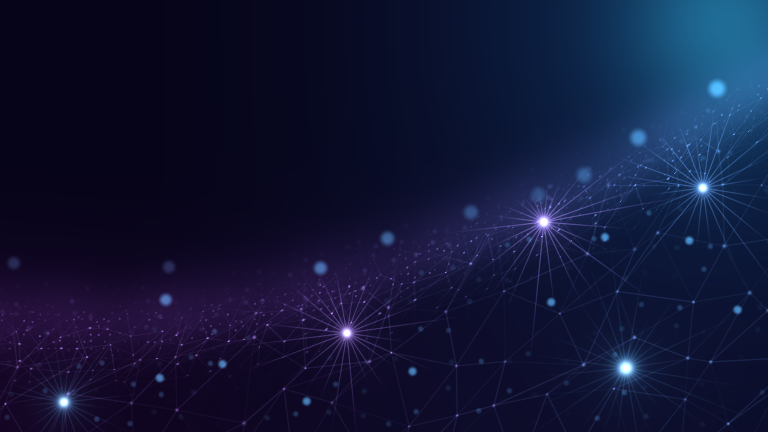
Reproduce this background procedurally as a WebGL 1 fragment shader.

```glsl
precision highp float;
uniform vec2 u_resolution;

const vec3 CYAN = vec3(0.32, 0.66, 0.82);
const vec3 VIOLET = vec3(0.64, 0.48, 0.82);
const vec3 BLUE = vec3(0.40, 0.60, 0.84);

float hash(vec2 p) {
  return fract(sin(dot(p, vec2(127.1, 311.7))) * 43758.5);
}

vec2 hash2(vec2 p) {
  return vec2(hash(p), hash(p + 37.3));
}

float gradientDot(vec2 cell, vec2 f, vec2 corner) {
  return dot(hash2(cell + corner) * 2.0 - 1.0, f - corner);
}

float gradientNoise(vec2 p) {
  vec2 i = floor(p), f = fract(p);
  vec2 u = f * f * (3.0 - 2.0 * f);
  float low = mix(gradientDot(i, f, vec2(0.0)), gradientDot(i, f, vec2(1.0, 0.0)), u.x);
  float high = mix(gradientDot(i, f, vec2(0.0, 1.0)), gradientDot(i, f, vec2(1.0)), u.x);
  return mix(low, high, u.y);
}

// Height of the wave crest
float ridge(float x) {
  return 0.25 + 0.54 * pow(max(x - 0.3, 0.0) / 1.478, 1.6);
}

float bell(float d, float width) {
  return exp(-d * d / (width * width));
}

float disc(vec2 p, vec2 center, float radius) {
  return 1.0 - smoothstep(radius * 0.25, radius, length(p - center));
}

float segment(vec2 p, vec2 a, vec2 b) {
  vec2 pa = p - a, ba = b - a;
  return length(pa - ba * clamp(dot(pa, ba) / dot(ba, ba), 0.0, 1.0));
}

vec2 node(vec2 cell) {
  return cell + 0.1 + 0.8 * hash2(cell);
}

float link(vec2 p, vec2 a, vec2 b, float width) {
  float strength = 0.2 + 0.8 * hash(floor(a) + floor(b) * 1.7);
  return strength * (1.0 - smoothstep(0.0, width, segment(p, a, b)));
}

// Jittered mesh: x holds links, y holds nodes
vec2 mesh(vec2 p, float scale, float width, float dotSize) {
  vec2 q = p * scale, base = floor(q), sum = vec2(0.0);
  float w = width * scale;
  for (int j = -1; j <= 1; j++) {
    for (int i = -1; i <= 1; i++) {
      vec2 cell = base + vec2(float(i), float(j));
      vec2 a = node(cell);
      sum.x += link(q, a, node(cell + vec2(1.0, 0.0)), w);
      sum.x += link(q, a, node(cell + vec2(0.0, 1.0)), w);
      sum.x += link(q, a, node(cell + vec2(1.0)), w);
      float size = dotSize * scale * (0.5 + 0.7 * hash(cell + 9.0));
      sum.y += disc(q, a, size) * (0.3 + 0.7 * hash(cell + 4.0));
    }
  }
  return sum;
}

float scatter(vec2 p, float scale, float radius) {
  vec2 q = p * scale, cell = floor(q);
  float level = hash(cell + 5.0);
  return level * level * level * disc(fract(q), 0.25 + 0.5 * hash2(cell), radius);
}

// Thin spokes of uneven length around a center
float rays(vec2 d, float count, float reach, float seed) {
  float turn = (atan(d.y, d.x) / 6.2832 + 0.5) * count;
  float id = floor(turn), r = length(d);
  float offset = abs(fract(turn) - 0.3 - 0.4 * hash(vec2(id, seed)));
  float span = reach * (0.4 + 0.6 * hash(vec2(id, seed + 3.0)));
  float line = 1.0 - smoothstep(0.0, 0.0028, offset * r * 6.2832 / count);
  return line * smoothstep(0.0, 0.03, r) * (1.0 - smoothstep(span * 0.1, span, r));
}

vec3 star(vec2 p, vec2 center, float size, vec3 tint, float reach, float power) {
  vec2 d = p - center;
  float r = length(d);
  vec3 light = vec3(0.85, 0.92, 0.95) * bell(r, size * 0.8);
  light += tint * (0.55 * bell(r, size * 1.5) + 0.17 * exp(-r / (size * 2.8)));
  return light + tint * power * rays(d, 24.0, reach, center.x);
}

void main() {
  vec2 p = gl_FragCoord.xy / u_resolution.y;
  float h = p.y - ridge(p.x);
  float right = smoothstep(0.7, 1.7, p.x);
  float below = 1.0 - smoothstep(-0.06, 0.03, h);
  float rayFade = 1.0 - smoothstep(-0.04, 0.06, h);
  vec3 tint = mix(VIOLET, BLUE, right);

  // Night gradient and corner light
  float corner = length(p - vec2(1.68, 0.95));
  vec3 color = mix(vec3(0.022, 0.015, 0.095), vec3(0.035, 0.045, 0.15), smoothstep(0.2, 1.3, p.x));
  color += vec3(0.015, 0.12, 0.17) * bell(corner, 0.55) + vec3(0.07, 0.26, 0.27) * bell(corner, 0.22);
  color += vec3(0.055, 0.005, 0.045) * exp(-p.x * 1.1) * (1.0 - smoothstep(0.1, 0.7, p.y));

  // Haze along the crest
  float haze = bell(h - 0.01, h > 0.01 ? 0.10 : 0.08) * (0.85 + 0.4 * gradientNoise(p * 6.0));
  color += mix(vec3(0.10, 0.055, 0.13), vec3(0.10, 0.13, 0.19), right) * haze;

  // Coarse and fine mesh
  vec2 sheared = vec2(p.x, h * 1.4);
  vec2 coarse = mesh(p, 8.0, 0.003, 0.007) * below;
  vec2 fine = mesh(sheared, 18.0, 0.003, 0.005) * bell(h + 0.06, 0.07);
  color += tint * (0.13 * coarse.x + 0.4 * coarse.y + 0.12 * fine.x + 0.55 * fine.y);

  // Crest dust and soft specks
  color += tint * 0.55 * scatter(vec2(p.x, h), 60.0, 0.22) * bell(h + 0.02, 0.045);
  color += tint * 0.16 * scatter(p + 0.013, 30.0, 0.25) * bell(h - 0.02, 0.06);
  color += CYAN * 0.28 * scatter(p, 15.0, 0.14) * below;

  // Blurred lights above the crest
  for (int i = 0; i < 7; i++) {
    float k = float(i);
    float x = 1.66 - 0.148 * k - 0.035 * sin(1.4 * k);
    vec2 center = vec2(x, ridge(x) + 0.05 + 0.022 * cos(1.3 * k));
    color += CYAN * (0.38 + 0.17 * cos(1.05 * k)) * disc(p, center, 0.028 - 0.001 * k);
  }
  color += CYAN * 0.6 * disc(p, vec2(0.384, 0.306), 0.02);
  color += BLUE * 0.24 * (disc(p, vec2(0.391, 0.382), 0.021) + disc(p, vec2(0.032, 0.391), 0.021));

  // Bright nodes in an arc and along the floor
  for (int i = 0; i < 4; i++) {
    float k = float(i), angle = 2.91 - 0.92 * k;
    vec2 arc = vec2(1.49, 0.25) + 0.22 * vec2(cos(angle), sin(angle));
    vec2 ground = vec2(0.37 + 0.12 * k + 0.025 * k * k, 0.12 + 0.05 * sin(2.2 * k + 0.1));
    color += CYAN * 0.7 * (disc(p, arc, 0.014) + disc(p, ground, 0.014));
  }

  // Main stars
  color += star(p, vec2(1.259, 0.486), 0.013, VIOLET, 0.38, 0.38 * rayFade);
  color += star(p, vec2(1.627, 0.565), 0.012, BLUE, 0.34, 0.30 * rayFade);
  color += star(p, vec2(1.449, 0.148), 0.018, CYAN, 0.38, 0.12);
  color += star(p, vec2(0.803, 0.229), 0.012, VIOLET, 0.30, 0.30 * rayFade);
  color += star(p, vec2(0.148, 0.069), 0.013, CYAN, 0.25, 0.13);
  gl_FragColor = vec4(min(color, 1.0), 1.0);
}
```
